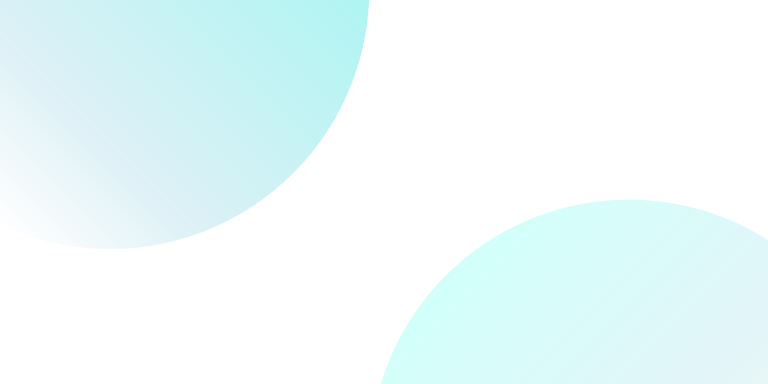
Write a WebGL 2 fragment shader that draws this background.

```glsl
#version 300 es
precision highp float;
// Two large discs on white, cut off by the top left and lower right corners.
// Each disc is a distance function filled with a three-stop diagonal gradient.
// Lengths are measured in canvas heights.
uniform vec2 u_resolution;
out vec4 outColor;

// Soft-edged coverage of a disc, one pixel wide at its rim
float discCoverage(vec2 p, vec2 center, float radius) {
    float signedDistance = length(p - center) - radius;
    return clamp(0.5 - signedDistance * u_resolution.y, 0.0, 1.0);
}

// Position of t between two gradient stops
float ramp(float from, float to, float t) {
    return clamp((t - from) / (to - from), 0.0, 1.0);
}

// Three colours blended at stops given in ascending order
vec3 gradient(float t, vec3 stops, vec3 first, vec3 middle, vec3 last) {
    vec3 color = mix(first, middle, ramp(stops.x, stops.y, t));
    return mix(color, last, ramp(stops.y, stops.z, t));
}

void main() {
    vec2 p = gl_FragCoord.xy / u_resolution.y;
    const float radius = 0.675;
    vec3 color = vec3(1.0);

    // Upper disc: white through pale blue to aqua, rising to the right
    vec3 aqua = gradient(p.x + p.y - 1.0, vec3(-0.59, -0.104, 0.93),
        vec3(1.0), vec3(0.87, 0.943, 0.965), vec3(0.69, 0.96, 0.95));
    color = mix(color, aqua, discCoverage(p, vec2(0.2865, 1.0266), radius));

    // Lower disc: mint through ice blue to a faint green, falling to the right
    vec3 mint = gradient(p.x - p.y + 1.0, vec3(1.95, 2.83, 3.0),
        vec3(0.828, 1.0, 0.98), vec3(0.89, 0.96, 0.978), vec3(0.91, 0.967, 0.96));
    color = mix(color, mint, discCoverage(p, vec2(1.638, -0.195), radius));

    outColor = vec4(color, 1.0);
}
```
